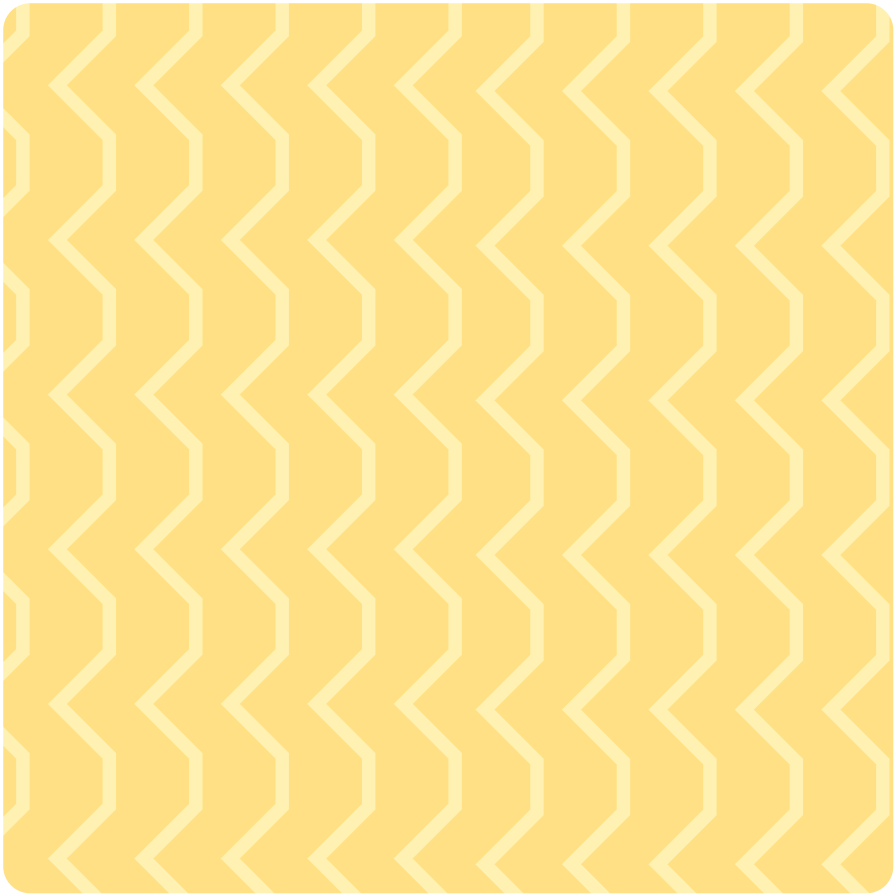
Give the GLSL for this pattern, as a Shadertoy shader.

```glsl
const vec3 PAPER = vec3(1.0, 1.0, 1.0);
const vec3 GROUND = vec3(1.0, 0.88, 0.52);
const vec3 STRIPE = vec3(1.0, 0.945, 0.695);

const vec2 PITCH = vec2(0.0965, 0.1726);       // column spacing, zigzag period
const float COLUMN_START = 0.045;              // left side of the first full cell
const vec2 TIP = vec2(0.0640, 0.9048);         // centreline at the pointed side
const float FLAT_X = 0.1220;                   // centreline of the straight side
const float HALF_WIDTH = 0.0075;

const float SEAM_X = 0.5228;                   // columns right of this are displaced
const vec2 SEAM_SHIFT = vec2(-0.0052, -0.0064);

const vec2 PANEL_CENTER = vec2(0.5003, 0.4997);
const float PANEL_HALF = 0.4967;
const float PANEL_RADIUS = 0.030;

// Distance to a mitred zigzag: diagonals clipped by a vertical run.
float zigzagDistance(vec2 p) {
    float x = mod(p.x - COLUMN_START, PITCH.x) + COLUMN_START;
    float rise = abs(mod(p.y - TIP.y + 0.5 * PITCH.y, PITCH.y) - 0.5 * PITCH.y);
    float diagonal = (x - TIP.x - rise) * inversesqrt(2.0);
    return abs(max(diagonal, x - FLAT_X)) - HALF_WIDTH;
}

float roundedSquareDistance(vec2 p, float halfSize, float radius) {
    vec2 q = abs(p) - halfSize + radius;
    return length(max(q, 0.0)) + min(max(q.x, q.y), 0.0) - radius;
}

float coverage(float dist, float pixel) {
    return clamp(0.5 - dist / pixel, 0.0, 1.0);
}

void mainImage(out vec4 fragColor, in vec2 fragCoord) {
    vec2 uv = fragCoord / iResolution.y;
    float pixel = 1.0 / iResolution.y;

    // Zigzag columns, displaced past the seam
    vec2 p = uv - SEAM_SHIFT * step(SEAM_X, uv.x);
    vec3 color = mix(GROUND, STRIPE, coverage(zigzagDistance(p), pixel));

    // Rounded panel on white
    float panel = roundedSquareDistance(uv - PANEL_CENTER, PANEL_HALF, PANEL_RADIUS);
    color = mix(PAPER, color, coverage(panel, pixel));

    fragColor = vec4(color, 1.0);
}
```
